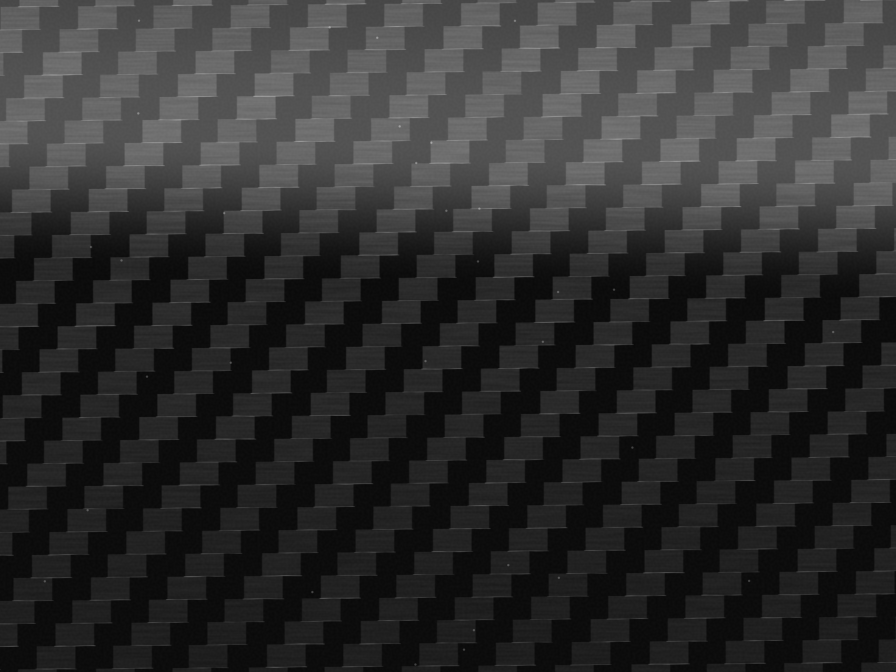
A WebGL 2 fragment shader for this texture:

```glsl
#version 300 es
precision highp float;

uniform vec2 u_resolution;
out vec4 fragColor;

// Weave, in units of the canvas height
const float PERIOD = 0.1139;              // one light and one dark tow
const float ROW = 0.0340;                 // height of one row
const float ROW_SHIFT = 0.2335;           // twill step per row, in periods
const float TOW_WIDTH = 0.505;            // light share of a period
const float TILT = 0.008;                 // rise of the rows to the right
const vec2 ORIGIN = vec2(0.4804, 0.5516); // lower left corner of one tow
const float EDGE_JITTER = 0.025;
const float LINE_WIDTH = 0.0018;

// Tones in the shade and under the sheen
const float DARK_SHADE = 0.047;
const float DARK_SHEEN = 0.325;
const float LIGHT_SHADE_LOW = 0.120;
const float LIGHT_SHADE_HIGH = 0.165;
const float LIGHT_SHEEN = 0.420;
const float LINE_GLOW = 0.15;

// Sheen band
const float SHEEN_START = 0.575;
const float SHEEN_FULL = 0.785;
const float SHEEN_SLOPE = 0.040;
const float SHEEN_TOP_FADE = 0.16;

// Surface detail
const float FIBRE_DEPTH = 0.16;
const float TOW_VARIATION = 0.09;
const float GRAIN = 0.016;

float hash(vec2 p) {
    vec3 q = fract(p.xyx * vec3(0.1031, 0.1030, 0.0973));
    q += dot(q, q.yzx + 33.33);
    return fract((q.x + q.y) * q.z);
}

vec2 gradient(vec2 cell) {
    float angle = 6.28318 * hash(cell);
    return vec2(cos(angle), sin(angle));
}

float gradientNoise(vec2 p) {
    vec2 i = floor(p), f = p - i;
    vec2 w = f * f * f * (f * (f * 6.0 - 15.0) + 10.0);
    vec2 e = vec2(1.0, 0.0);
    float low = mix(dot(gradient(i), f), dot(gradient(i + e), f - e), w.x);
    float high = mix(dot(gradient(i + e.yx), f - e.yx),
                     dot(gradient(i + e.xx), f - e.xx), w.x);
    return mix(low, high, w.y);
}

// x: signed distance inside the light tow, y: random value of that tow
vec2 tow(float x, float row) {
    float u = (x - ORIGIN.x) / PERIOD - ROW_SHIFT * row + 0.25;
    float cell = floor(u);
    float seed = hash(vec2(cell, row) + 57.0);
    float centre = 0.5 + EDGE_JITTER * (seed - 0.5);
    return vec2((0.5 * TOW_WIDTH - abs(u - cell - centre)) * PERIOD, seed);
}

void main() {
    vec2 p = gl_FragCoord.xy / u_resolution.y;
    float px = 1.0 / u_resolution.y;

    // Nearest row border, with the rows above and below it
    float r = (p.y - ORIGIN.y - TILT * (p.x - ORIGIN.x)) / ROW;
    float border = floor(r + 0.5);
    float rise = (r - border) * ROW;
    float above = smoothstep(-0.7 * px, 0.7 * px, rise);
    vec2 upper = tow(p.x, border);
    vec2 lower = tow(p.x, border - 1.0);
    float light = mix(smoothstep(-px, px, lower.x), smoothstep(-px, px, upper.x), above);
    float seed = mix(lower.y, upper.y, above);

    // Soft sheen across the upper part
    float height = p.y + SHEEN_SLOPE * (p.x - 0.667);
    float sheen = smoothstep(SHEEN_START, SHEEN_FULL, height);
    sheen *= 1.0 - SHEEN_TOP_FADE * smoothstep(0.84, 1.0, height);
    float shade = mix(LIGHT_SHADE_LOW, LIGHT_SHADE_HIGH, smoothstep(0.0, 0.58, p.y));
    float darkTone = mix(DARK_SHADE, DARK_SHEEN, sheen);
    float lightTone = mix(shade, LIGHT_SHEEN, sheen);

    // Fine fibres run along the light tows
    float fibre = gradientNoise(p * vec2(9.0, 190.0))
                + 0.6 * gradientNoise(p * vec2(25.0, 310.0) + 40.0);
    lightTone *= 1.0 + FIBRE_DEPTH * fibre * (1.0 - 0.5 * sheen)
               + TOW_VARIATION * (seed - 0.5);
    float tone = mix(darkTone, lightTone, light);

    // Worn bright thread under each light tow, slightly overhanging
    float span = smoothstep(-px, px, upper.x + 0.002);
    float wobble = 0.0007 * gradientNoise(vec2(p.x * 30.0, border * 7.3));
    float halfLine = 0.5 * LINE_WIDTH;
    float thread = 1.0 - smoothstep(halfLine - 0.5 * px, halfLine + 0.5 * px, abs(rise - wobble));
    float wear = 0.65 + 0.8 * gradientNoise(vec2(p.x * 55.0, border * 3.7));
    tone += LINE_GLOW * span * thread * clamp(wear, 0.1, 1.2) * (0.6 + 0.6 * upper.y);

    // Grain and sparse dust
    tone += GRAIN * gradientNoise(p * 240.0);
    vec2 dustCell = floor(p * 40.0);
    vec2 dustAt = 0.2 + 0.6 * vec2(hash(dustCell + 11.0), hash(dustCell + 23.0));
    float dust = 1.0 - smoothstep(0.0005, 0.0005 + 1.5 * px, length(fract(p * 40.0) - dustAt) / 40.0);
    tone += 0.22 * dust * step(0.985, hash(dustCell + 71.0));

    fragColor = vec4(vec3(clamp(tone, 0.0, 1.0)), 1.0);
}
```
